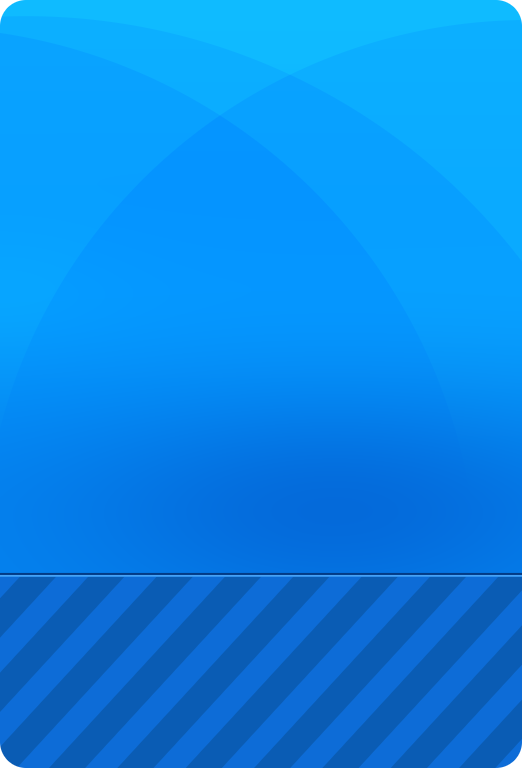
Give the GLSL for this background, as a Shadertoy shader.

```glsl
#define BAND_TOP 0.249
#define STRIPE_PERIOD 0.089
#define STRIPE_SLANT 0.92
#define STRIPE_SHIFT 0.073
#define DARK_SHARE 0.53
#define CORNER_RADIUS 0.034
#define DISC_TINT 0.045

// Anti-aliased coverage of a signed distance
float cover(float dist, float pixel) {
    return clamp(0.5 - dist / pixel, 0.0, 1.0);
}

float disc(vec2 p, vec2 center, float radius, float pixel) {
    return cover(length(p - center) - radius, pixel);
}

float glow(vec2 p, vec2 center, vec2 radii) {
    vec2 q = (p - center) / radii;
    return exp(-dot(q, q));
}

float roundedBox(vec2 p, vec2 halfSize, float radius) {
    vec2 q = abs(p) - halfSize + radius;
    return length(max(q, 0.0)) + min(max(q.x, q.y), 0.0) - radius;
}

// Sky gradient with overlapping translucent discs
vec3 upperPanel(vec2 p, float pixel) {
    vec3 sky = mix(vec3(0.025, 0.645, 1.0), vec3(0.06, 0.735, 1.0), p.y);
    float layers = disc(p, vec2(0.034, 0.167), 0.812, pixel)
                 + disc(p, vec2(-0.107, 0.236), 0.729, pixel)
                 + disc(p, vec2(0.688, 0.263), 0.711, pixel);
    float strength = DISC_TINT * mix(0.7, 1.0, smoothstep(0.5, 0.8, p.y));
    sky -= layers * strength * vec3(0.25, 1.0, 0.0);
    sky.g += 0.022 * glow(p, vec2(0.0, 0.61), vec2(0.17, 0.09));

    vec3 deep = vec3(0.015, 0.515, 0.94);
    vec3 color = mix(deep, sky, smoothstep(0.323, 0.635, p.y));
    float shade = glow(p, vec2(0.436, 0.339), vec2(0.326, 0.143));
    return color - shade * vec3(0.0, 0.1, 0.085);
}

// Diagonal two-tone stripes
vec3 stripeBand(vec2 p, float pixel) {
    float along = p.x - STRIPE_SHIFT - STRIPE_SLANT * (p.y - BAND_TOP);
    float phase = along / STRIPE_PERIOD + 0.5 * DARK_SHARE;
    float dist = abs(fract(phase + 0.5) - 0.5) - 0.5 * DARK_SHARE;
    dist *= STRIPE_PERIOD / length(vec2(1.0, STRIPE_SLANT));
    vec3 light = vec3(0.05, 0.425, 0.845);
    vec3 dark = vec3(0.04, 0.36, 0.705);
    return mix(light, dark, cover(dist, pixel));
}

void mainImage(out vec4 fragColor, in vec2 fragCoord) {
    float pixel = 1.0 / iResolution.y;
    vec2 p = fragCoord * pixel;
    vec2 halfSize = 0.5 * iResolution.xy * pixel;

    vec3 color = mix(upperPanel(p, pixel), stripeBand(p, pixel),
                     cover(p.y - BAND_TOP, pixel));

    // Divider: dark groove above a thin highlight
    float groove = cover(abs(p.y - BAND_TOP - 0.0037) - 0.0013, pixel);
    float highlight = cover(abs(p.y - BAND_TOP - 0.0012) - 0.001, pixel);
    color = mix(color, vec3(0.01, 0.23, 0.52), groove);
    color = mix(color, vec3(0.3, 0.65, 0.97), highlight);

    // Rounded card on white
    float card = cover(roundedBox(p - halfSize, halfSize, CORNER_RADIUS), pixel);
    fragColor = vec4(mix(vec3(1.0), color, card), 1.0);
}
```
